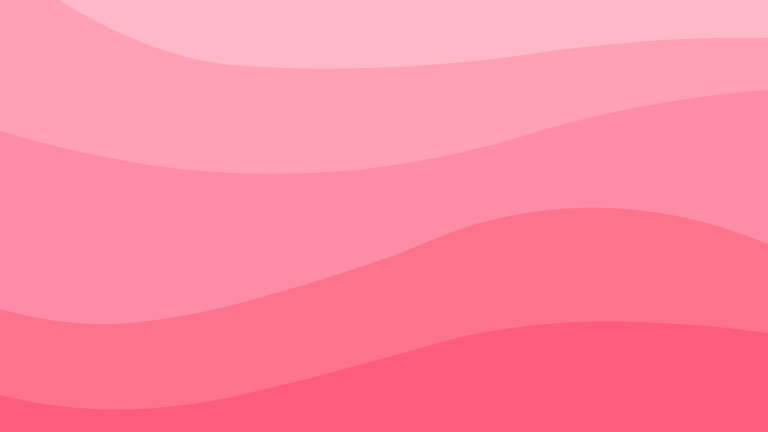
Reproduce this background procedurally as a Shadertoy shader.

```glsl
// Layered pink waves: flat bands divided by smooth flowing curves.

#define BLUSH  vec3(1.00, 0.72, 0.78)
#define PINK   vec3(1.00, 0.63, 0.71)
#define ROSE   vec3(1.00, 0.55, 0.65)
#define CORAL  vec3(0.995, 0.45, 0.55)
#define CERISE vec3(0.995, 0.36, 0.49)
#define SPANS 8

// Smooth curve through evenly spaced heights, with x from 0 to 1
float waveHeight(float h[SPANS + 1], float x) {
    float s = clamp(x, 0.0, 1.0) * float(SPANS);
    int i = min(int(s), SPANS - 1);
    float t = s - float(i);
    float a = h[i], b = h[i + 1];

    // Continue the curvature past both ends
    float before = i > 0 ? h[i - 1] : 3.0 * (a - b) + h[i + 2];
    float after = i < SPANS - 1 ? h[i + 2] : 3.0 * (b - a) + h[i - 1];

    // Cubic Hermite with central-difference slopes
    float slopeA = 0.5 * (b - before);
    float slopeB = 0.5 * (after - a);
    float c2 = 3.0 * (b - a) - 2.0 * slopeA - slopeB;
    float c3 = 2.0 * (a - b) + slopeA + slopeB;
    return a + t * (slopeA + t * (c2 + t * c3));
}

// Coverage of the area below a wave, softened over one pixel
float below(float height, float y) {
    float d = height - y;
    float pixel = length(vec2(dFdx(d), dFdy(d)));
    return clamp(0.5 + d / max(pixel, 1e-6), 0.0, 1.0);
}

void mainImage(out vec4 fragColor, in vec2 fragCoord) {
    vec2 uv = fragCoord / iResolution.xy;

    // Crest heights from left to right, as shares of the canvas height
    float pinkWave[SPANS + 1] = float[](
        1.098, 0.951, 0.865, 0.8425, 0.844, 0.860, 0.889, 0.9085, 0.912);
    float roseWave[SPANS + 1] = float[](
        0.697, 0.641, 0.6065, 0.5985, 0.6145, 0.6575, 0.720, 0.766, 0.792);
    float coralWave[SPANS + 1] = float[](
        0.285, 0.250, 0.273, 0.330, 0.4005, 0.484, 0.5185, 0.502, 0.435);
    float ceriseWave[SPANS + 1] = float[](
        0.0855, 0.053, 0.065, 0.112, 0.171, 0.229, 0.2545, 0.251, 0.229);

    // Stack the bands from back to front
    vec3 color = BLUSH;
    color = mix(color, PINK, below(waveHeight(pinkWave, uv.x), uv.y));
    color = mix(color, ROSE, below(waveHeight(roseWave, uv.x), uv.y));
    color = mix(color, CORAL, below(waveHeight(coralWave, uv.x), uv.y));
    color = mix(color, CERISE, below(waveHeight(ceriseWave, uv.x), uv.y));

    fragColor = vec4(color, 1.0);
}
```
